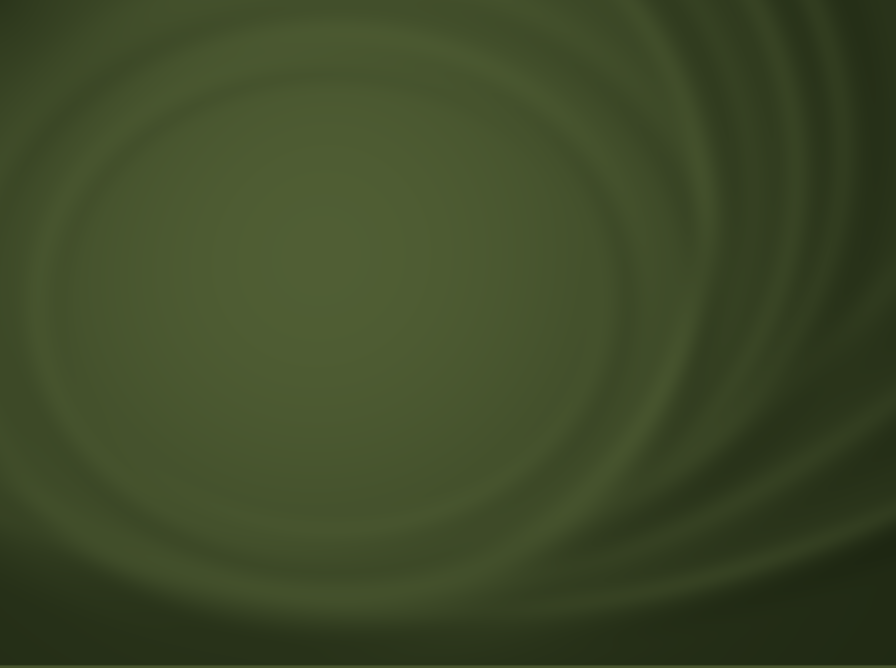
Give the GLSL for this background, as a Shadertoy shader.

```glsl
const vec3 SHADE = vec3(0.115, 0.150, 0.070);
const vec3 OLIVE = vec3(0.325, 0.382, 0.212);
const vec3 STRIP = vec3(0.27, 0.32, 0.17);

const vec2 GLOW_CENTER = vec2(0.47, 0.625);
const float GLOW_SIZE = 0.78;
const float GLOW_LEVEL = 0.95;

const vec2 DISC_CENTER = vec2(0.497, 0.547);
const vec2 DISC_RADII = vec2(0.404, 0.340);
const vec2 RING_STEP = vec2(0.038, 0.033);
const int RING_COUNT = 6;
const float RING_WIDTH = 0.017;
const float RING_LEVEL = 0.075;

const vec2 FOLD_CENTER_IN = vec2(0.523, 0.669);
const vec2 FOLD_CENTER_OUT = vec2(0.627, 0.774);
const vec2 FOLD_RADII_IN = vec2(0.533, 0.533);
const vec2 FOLD_RADII_OUT = vec2(0.634, 0.601);
const int FOLD_COUNT = 4;
const float FOLD_LEVEL = 0.15;

const int SWEEP_COUNT = 3;
const float SWEEP_LEVEL = 0.17;
const float FLOOR_DARKNESS = 0.62;
const float CORNER_DARKNESS = 0.28;
const float STRIP_HEIGHT = 0.004;

float bump(float d, float width) {
    return exp(-d * d / (width * width));
}

// Approximate signed distance to an ellipse around the origin
float ellipseDistance(vec2 q, vec2 radii) {
    float k = length(q / radii);
    return k * (k - 1.0) / max(length(q / (radii * radii)), 1e-4);
}

// Lit crest with a soft shadow on its positive side
float crease(float d, float width) {
    return bump(d, width) - 0.8 * bump(d - 2.3 * width, 1.7 * width);
}

// Faint rings hugging the central disc
float discRings(vec2 p) {
    vec2 q = p - DISC_CENTER;
    float angle = atan(q.y, q.x);
    float sum = 0.0;
    for (int i = 0; i < RING_COUNT; i++) {
        float n = float(i);
        float d = ellipseDistance(q, DISC_RADII + n * RING_STEP);
        float sway = cos(angle + 1.2 + 2.0 * n);
        sum += sway * bump(d, RING_WIDTH * (1.0 + 0.12 * n));
    }
    return RING_LEVEL * sum;
}

// Broad cloth folds fanning out on the right
float sideFolds(vec2 p) {
    float sum = 0.0;
    for (int i = 0; i < FOLD_COUNT; i++) {
        float t = float(i) / float(FOLD_COUNT - 1);
        vec2 q = p - mix(FOLD_CENTER_IN, FOLD_CENTER_OUT, t);
        float d = ellipseDistance(q, mix(FOLD_RADII_IN, FOLD_RADII_OUT, t));
        float facing = q.x / max(length(q), 1e-4);
        float strength = i == 1 ? 0.45 : 1.0;
        sum += strength * smoothstep(0.25, 0.9, facing) * crease(d, 0.021);
    }
    return FOLD_LEVEL * sum;
}

// Signed height above a shallow bowl-shaped curve
float sweepDistance(vec2 p, float n) {
    float x = p.x - (0.66 - 0.08 * n);
    float bend = 0.33 + 0.17 * n;
    float base = 0.082 + 0.03 * min(n, 1.0);
    float slope = 2.0 * bend * x;
    return (p.y - base - bend * x * x) / sqrt(1.0 + slope * slope);
}

// Bright creases rising to the lower right
float lowSweeps(vec2 p) {
    float sum = 0.0;
    for (int i = 0; i < SWEEP_COUNT; i++) {
        float n = float(i);
        float fade = mix(0.2, 1.0, smoothstep(0.6, 1.1, p.x));
        fade *= 1.0 - 0.25 * n;
        sum += fade * crease(-sweepDistance(p, n), 0.018 + 0.003 * n);
    }
    return SWEEP_LEVEL * sum;
}

void mainImage(out vec4 fragColor, in vec2 fragCoord) {
    vec2 p = fragCoord / iResolution.y;

    // Central glow and dark borders
    float light = GLOW_LEVEL * bump(length(p - GLOW_CENTER), GLOW_SIZE);
    float depth = -sweepDistance(p, 0.0);
    light *= 1.0 - FLOOR_DARKNESS * smoothstep(-0.02, 0.11, depth);
    light -= CORNER_DARKNESS * exp(-6.0 * length(p - vec2(0.0, 1.0)));

    // Layered relief
    light += discRings(p) + sideFolds(p) + lowSweeps(p);
    vec3 color = mix(SHADE, OLIVE, clamp(light, 0.0, 1.1));

    // Thin strip along the base
    float pixel = 1.0 / iResolution.y;
    float strip = 1.0 - smoothstep(STRIP_HEIGHT - pixel, STRIP_HEIGHT + pixel, p.y);
    fragColor = vec4(mix(color, STRIP, strip), 1.0);
}
```
